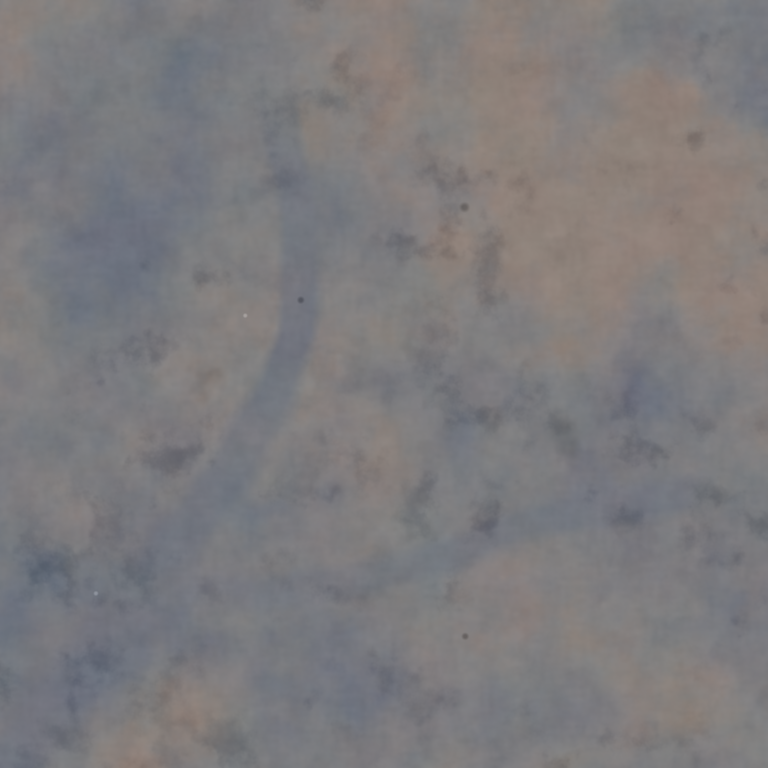
Reproduce this texture procedurally as a three.js fragment shader.

```glsl
// Weathered plaster: grey wash with soft blue veins, warm stains and dark smudges.
varying vec2 vUv;

const vec3 BLUE = vec3(0.422, 0.442, 0.490);
const vec3 SLATE = vec3(0.467, 0.472, 0.491);
const vec3 GREY = vec3(0.507, 0.497, 0.497);
const vec3 TAN = vec3(0.556, 0.504, 0.474);

float hash(vec2 p) {
  vec3 q = fract(vec3(p.xyx) * 0.1031);
  q += dot(q, q.yzx + 33.33);
  return fract((q.x + q.y) * q.z);
}

float noise(vec2 p) {
  vec2 cell = floor(p);
  vec2 f = fract(p);
  f = f * f * (3.0 - 2.0 * f);
  float low = mix(hash(cell), hash(cell + vec2(1.0, 0.0)), f.x);
  float high = mix(hash(cell + vec2(0.0, 1.0)), hash(cell + 1.0), f.x);
  return mix(low, high, f.y);
}

// Layered noise, centred on zero.
float fbm(vec2 p) {
  float sum = 0.0;
  float amplitude = 0.5;
  for (int i = 0; i < 5; i++) {
    sum += amplitude * (noise(p) - 0.5);
    p = mat2(0.8, 0.6, -0.6, 0.8) * p * 2.03 + 17.3;
    amplitude *= 0.55;
  }
  return sum;
}

// Soft ellipse: 1 at the centre, fading to 0 at the rim.
float stain(vec2 p, vec2 centre, vec2 radius, float core) {
  return 1.0 - smoothstep(core, 1.0, length((p - centre) / radius));
}

float band(float distanceToLine, float halfWidth, float softness) {
  return 1.0 - smoothstep(halfWidth - softness, halfWidth + softness, abs(distanceToLine));
}

// Long vein: almost upright above, bending to the lower left.
float mainVein(vec2 p) {
  float drop = max(0.58 - p.y, 0.0);
  float x = 0.392 - 0.80 * pow(drop, 1.3) - 0.1 * max(p.y - 0.62, 0.0);
  float slant = mix(1.0, 0.76, smoothstep(0.0, 0.25, drop));
  float fade = 1.0 - 0.7 * smoothstep(0.76, 0.92, p.y);
  return fade * band((p.x - x) * slant, 0.024 + 0.03 * drop, 0.009 + 0.025 * drop);
}

// Side vein: a shallow rise to the right.
float sideVein(vec2 p) {
  float y = mix(0.225, 0.36, smoothstep(0.3, 0.95, p.x));
  float ends = smoothstep(0.22, 0.36, p.x) * (1.0 - smoothstep(0.88, 0.95, p.x));
  return ends * band(p.y - y, 0.023, 0.012);
}

// One round fleck in some of the grid cells.
float flecks(vec2 p, float cells, float share, float radius) {
  vec2 cell = floor(p * cells);
  vec2 centre = 0.3 + 0.4 * vec2(hash(cell + 3.7), hash(cell + 9.1));
  float size = radius * cells * (0.6 + 0.6 * hash(cell + 5.3));
  float d = length(fract(p * cells) - centre);
  return step(hash(cell + 21.0), share) * (1.0 - smoothstep(size * 0.2, size, d));
}

// Tone scale: 0 is blue, 1 is tan.
vec3 washColour(float tone) {
  vec3 colour = mix(BLUE, SLATE, clamp(tone / 0.33, 0.0, 1.0));
  colour = mix(colour, GREY, clamp((tone - 0.33) / 0.33, 0.0, 1.0));
  return mix(colour, TAN, clamp((tone - 0.66) / 0.4, 0.0, 1.0));
}

void main() {
  vec2 warp = vec2(fbm(vUv * 7.0), fbm(vUv * 7.0 + 40.0));
  vec2 p = vUv + 0.16 * warp;
  vec2 edge = vUv + 0.03 * warp;

  // Broad warm and cool areas
  float tone = 0.55 + 0.8 * fbm(vUv * 4.0 + 8.0) + 0.95 * fbm(vUv * 12.0 + 60.0);
  tone += 0.45 * stain(p, vec2(0.61, 0.82), vec2(0.17, 0.24), 0.35);
  tone += 0.42 * stain(p, vec2(0.86, 0.69), vec2(0.29, 0.23), 0.4);
  tone += 0.30 * stain(p, vec2(0.0, 0.6), vec2(0.10, 0.2), 0.1);
  tone += 0.34 * stain(p, vec2(0.86, 0.07), vec2(0.17, 0.14), 0.2);
  tone += 0.32 * stain(p, vec2(0.23, 0.06), vec2(0.15, 0.10), 0.2);
  tone -= 0.45 * stain(p, vec2(0.96, 0.94), vec2(0.24, 0.09), 0.3);
  tone -= 0.36 * stain(p, vec2(0.77, 0.42), vec2(0.19, 0.14), 0.2);
  tone -= 0.20 * stain(p, vec2(0.17, 0.62), vec2(0.13, 0.30), 0.2);
  tone -= 0.36 * stain(p, vec2(0.06, 0.17), vec2(0.30, 0.24), 0.2);
  tone -= 0.32 * stain(p, vec2(0.45, 0.12), vec2(0.17, 0.17), 0.2);

  // Veins
  float veins = max(mainVein(edge), 0.9 * sideVein(edge));
  tone = mix(tone, 0.08 + 0.5 * fbm(vUv * 9.0), 0.8 * veins);
  vec3 colour = washColour(tone);

  // Clustered smudges, denser toward the lower left
  float cluster = 0.25 + smoothstep(-0.1, 0.22, fbm(vUv * 5.0 + 90.0));
  cluster += 0.6 * stain(p, vec2(0.1, 0.18), vec2(0.5, 0.35), 0.1);
  float smudge = smoothstep(0.0, 0.36, fbm(vUv * 22.0 + 31.0));
  colour -= vec3(0.082, 0.078, 0.068) * smudge * min(cluster, 1.0);
  colour -= 0.05 * stain(p, vec2(0.75, 0.415), vec2(0.05, 0.045), 0.1);
  colour -= 0.05 * stain(p, vec2(0.275, 0.495), vec2(0.028, 0.035), 0.1);

  // Flecks, faint hue drift and brushed grain
  colour -= 0.12 * flecks(vUv, 9.0, 0.02, 0.008);
  colour += 0.12 * flecks(vUv + 0.37, 11.0, 0.03, 0.004);
  colour += vec3(-0.022, 0.014, 0.008) * fbm(vUv * 16.0 + 120.0);
  float grain = noise(vUv * vec2(150.0, 60.0)) + noise(vUv * vec2(70.0, 170.0)) - 1.0;
  colour += 0.004 + 0.012 * grain + 0.045 * fbm(vUv * 36.0 + 7.0);
  gl_FragColor = vec4(colour, 1.0);
}
```
